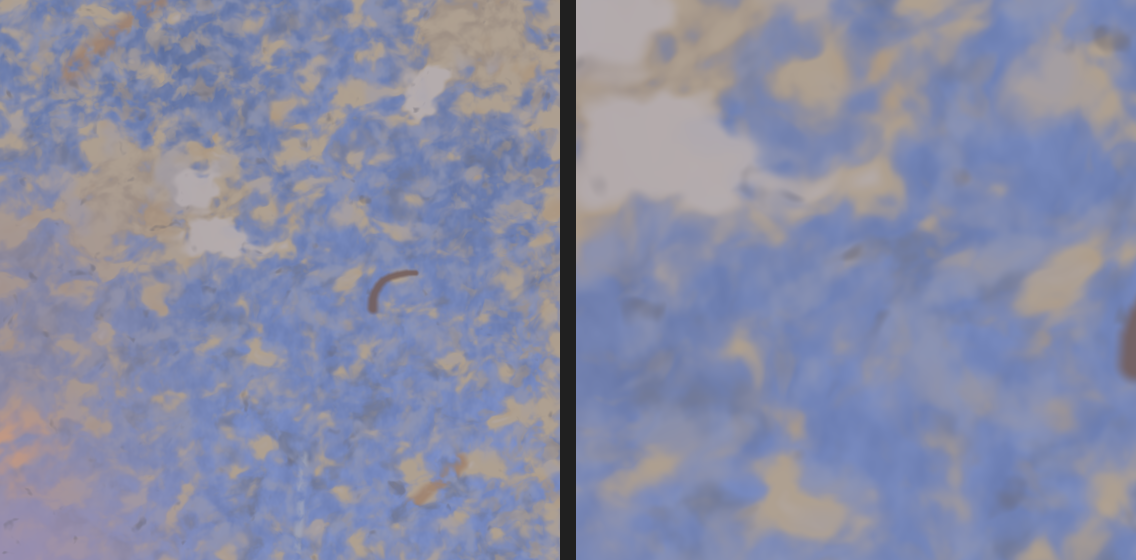
Left, the full canvas; right, a detail of the centre.
Give the GLSL for this texture, as a Shadertoy shader.

```glsl
// Weathered wall: blue paint flaking off tan plaster, with pale scrapes and rust streaks.

vec2 hashGradient(vec2 cell) {
    vec3 h = fract(cell.xyx * vec3(0.1031, 0.1030, 0.0973));
    h += dot(h, h.yzx + 33.33);
    return 2.0 * fract((h.xx + h.yz) * h.zy) - 1.0;
}

float gradientNoise(vec2 p) {
    vec2 cell = floor(p), f = fract(p);
    vec2 u = f * f * f * (f * (f * 6.0 - 15.0) + 10.0);
    float a = dot(hashGradient(cell), f);
    float b = dot(hashGradient(cell + vec2(1, 0)), f - vec2(1, 0));
    float c = dot(hashGradient(cell + vec2(0, 1)), f - vec2(0, 1));
    float d = dot(hashGradient(cell + 1.0), f - 1.0);
    return mix(mix(a, b, u.x), mix(c, d, u.x), u.y);
}

float fbm(vec2 p) {
    float sum = 0.0, amplitude = 1.0;
    for (int i = 0; i < 3; i++) {
        sum += amplitude * gradientNoise(p);
        p = mat2(1.6, 1.2, -1.2, 1.6) * p + 19.7;
        amplitude *= 0.5;
    }
    return sum;
}

// Soft elliptical bump, 1 at its centre.
float blob(vec2 p, vec2 centre, vec2 radius) {
    vec2 d = (p - centre) / radius;
    return exp(-dot(d, d));
}

// Soft stroke from a to b.
float stroke(vec2 p, vec2 a, vec2 b, float width) {
    vec2 ab = b - a;
    float along = clamp(dot(p - a, ab) / dot(ab, ab), 0.0, 1.0);
    return smoothstep(width, width * 0.2, length(p - a - ab * along));
}

void mainImage(out vec4 fragColor, in vec2 fragCoord) {
    vec2 uv = fragCoord / iResolution.xy;
    vec2 warp = vec2(fbm(uv * 10.0), fbm(uv * 10.0 + 41.0));
    vec2 p = uv + 0.02 * warp;
    vec2 slanted = mat2(0.94, -0.34, 0.34, 0.94) * p * vec2(0.85, 1.15);
    float broad = fbm(p * 4.0 + 7.0);
    float medium = fbm(slanted * 18.0 + 3.0);
    float fine = fbm(p * 40.0);

    // Blue paint: darker above, brighter below, clouded, with slate and chalky wear.
    vec3 paint = mix(vec3(0.47, 0.54, 0.75), vec3(0.42, 0.49, 0.68), smoothstep(0.1, 0.9, uv.y));
    float scuff = fbm(uv * vec2(40.0, 28.0) + 11.0);
    paint += 0.08 * broad * vec3(0.5, 0.6, 0.9) + 0.05 * scuff;
    float slate = smoothstep(0.0, 0.5, fbm(p * 13.0 + 90.0) + 0.4 * fine);
    paint = mix(paint, vec3(0.44, 0.47, 0.58), 0.85 * slate);
    float chalk = smoothstep(-0.1, 0.5, fbm(slanted * 20.0 + 130.0) + 0.3 * scuff);
    paint = mix(paint, vec3(0.57, 0.59, 0.69), 0.75 * chalk);

    // Plaster: tan with ochre stains and lilac dust.
    vec3 plaster = mix(vec3(0.62, 0.56, 0.51), vec3(0.69, 0.63, 0.56), smoothstep(-0.4, 0.3, medium + 0.5 * fine));
    plaster = mix(plaster, vec3(0.68, 0.57, 0.45), 0.5 * smoothstep(0.1, 0.5, fbm(p * 12.0 + 150.0)));
    plaster = mix(plaster, vec3(0.64, 0.62, 0.65), 0.8 * smoothstep(0.0, 0.45, fbm(p * 11.0 + 75.0)));

    // Where the paint is gone: large bare areas, flakes and fine speckle.
    float bareArea = 0.75 * blob(p, vec2(0.33, 0.65), vec2(0.16, 0.12))
                   + 0.9 * blob(p, vec2(0.84, 0.93), vec2(0.11, 0.13))
                   + 0.25 * smoothstep(0.84, 1.0, uv.x)
                   + 0.14 * smoothstep(0.35, 0.0, uv.x);
    float flakes = medium + 0.4 * broad + 0.25 * fine + bareArea - 0.25;
    float bare = smoothstep(-0.16, 0.24, flakes);
    float speckleArea = max(blob(uv, vec2(0.25, 0.88), vec2(0.28, 0.2)), smoothstep(0.75, 1.0, uv.x));
    float speckle = smoothstep(-0.05, 0.4, fbm(p * 34.0 + 25.0) + 0.25 * speckleArea - 0.15);
    bare = max(bare, speckle * (0.3 + 0.4 * speckleArea));

    // Faded lilac halo around the flakes.
    float halo = smoothstep(-0.42, 0.0, flakes);
    vec3 color = mix(paint, vec3(0.57, 0.57, 0.65), 0.45 * halo);
    color = mix(color, plaster, 0.95 * bare);

    // Pale scraped plaster with torn outlines.
    float scrape = blob(p, vec2(0.40, 0.575), vec2(0.09, 0.04))
                 + blob(p, vec2(0.35, 0.67), vec2(0.045, 0.045))
                 + 0.9 * blob(p, vec2(0.76, 0.84), vec2(0.05, 0.06));
    color = mix(color, vec3(0.71, 0.68, 0.69), 0.9 * smoothstep(0.4, 0.75, scrape + 0.8 * medium));

    // Warm and mauve discolouration along the left side.
    float side = smoothstep(0.45, 0.0, uv.x);
    color = mix(color, vec3(0.60, 0.54, 0.57), 0.5 * side * smoothstep(0.8, 0.5, uv.y));
    color = mix(color, vec3(0.61, 0.56, 0.70), 0.75 * blob(uv, vec2(0.0), vec2(0.27, 0.17)));
    float glow = blob(p, vec2(0.0, 0.2), vec2(0.1, 0.07));
    color = mix(color, vec3(0.80, 0.60, 0.49), 0.8 * glow * smoothstep(-0.4, 0.3, medium));

    // Rust streaks.
    float rust = max(stroke(p, vec2(0.13, 0.87), vec2(0.28, 1.0), 0.03),
                     stroke(p, vec2(0.74, 0.10), vec2(0.82, 0.18), 0.018));
    color = mix(color, vec3(0.62, 0.50, 0.42), rust * smoothstep(-0.5, 0.3, medium + fine) * 0.8);

    // Brown curl: short strokes along a bent curve, thinning to its tip.
    float curl = 0.0;
    vec2 last = vec2(0.665, 0.45);
    for (int i = 1; i <= 8; i++) {
        float t = float(i) / 8.0;
        vec2 next = mix(mix(vec2(0.665, 0.45), vec2(0.67, 0.512), t),
                        mix(vec2(0.67, 0.512), vec2(0.74, 0.513), t), t);
        curl = max(curl, stroke(uv + 0.008 * warp, last, next, mix(0.015, 0.008, t)));
        last = next;
    }
    color = mix(color, vec3(0.45, 0.36, 0.34), 0.85 * curl);

    // Chalky vertical scratch and scattered dark pits.
    float scratch = stroke(uv + 0.004 * warp, vec2(0.53, 0.0), vec2(0.542, 0.19), 0.012);
    color = mix(color, vec3(0.64, 0.66, 0.73), 0.7 * scratch * smoothstep(-0.4, 0.3, fine));
    color = mix(color, vec3(0.42, 0.41, 0.45), 0.5 * smoothstep(0.35, 0.7, fbm(p * 26.0 + 200.0)));
    fragColor = vec4(color, 1.0);
}
```
